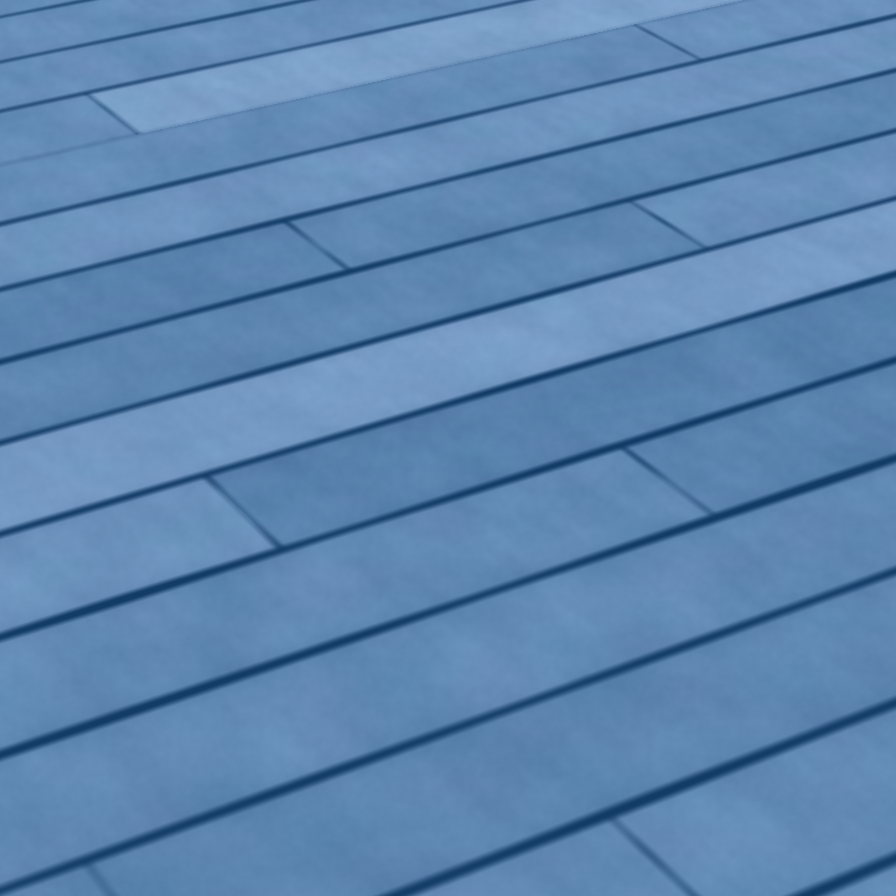
A Shadertoy shader for this texture:

```glsl
#define VANISH_SEAM vec2(5.99, 2.143)  // where the long seams converge
#define VANISH_JOINT_X -1.5            // where the end joints converge
#define ROW_PITCH 0.0357
#define ROW_ORIGIN 0.7178
#define PLANK_LENGTH 1.185
#define JOINT_START 1.005
#define JOINT_STAGGER 0.3033
#define SEAM_HALF_WIDTH 0.040
#define JOINT_HALF_WIDTH 0.0032
#define MOTTLE 0.036
#define GRAIN 0.012

const vec3 SHADE_COLOR = vec3(0.33, 0.495, 0.665);
const vec3 LIGHT_COLOR = vec3(0.47, 0.615, 0.775);
const vec3 SEAM_COLOR  = vec3(0.07, 0.23, 0.40);

// Lightness of the even and odd planks in each row, far to near
const int FIRST_ROW = -5;
const vec2 PLANK_TONE[15] = vec2[15](
    vec2(0.55), vec2(0.50), vec2(0.55), vec2(0.50, 1.12), vec2(0.45, 0.60),
    vec2(0.70), vec2(0.30, 0.15), vec2(0.60, 0.25), vec2(0.95), vec2(0.65, 0.12),
    vec2(0.35, 0.15), vec2(0.35), vec2(0.25), vec2(0.40), vec2(0.30));

vec2 gradientAt(vec2 cell) {
    float angle = 6.2832 * fract(sin(dot(cell, vec2(127.1, 311.7))) * 43758.5);
    return vec2(cos(angle), sin(angle));
}

float gradientNoise(vec2 p) {
    vec2 i = floor(p), f = p - i;
    vec2 w = f * f * f * (f * (f * 6.0 - 15.0) + 10.0);
    vec2 e = vec2(0.0, 1.0);
    float low  = mix(dot(gradientAt(i), f), dot(gradientAt(i + e.yx), f - e.yx), w.x);
    float high = mix(dot(gradientAt(i + e), f - e), dot(gradientAt(i + 1.0), f - 1.0), w.x);
    return mix(low, high, w.y);
}

float fbm(vec2 p) {
    float sum = 0.0, amplitude = 1.0;
    for (int octave = 0; octave < 4; octave++) {
        sum += amplitude * gradientNoise(p);
        p = p * 2.03 + 17.3;
        amplitude *= 0.5;
    }
    return sum;
}

// 1 inside a soft line, 0 outside
float softLine(float dist, float halfWidth, float softness) {
    return 1.0 - smoothstep(halfWidth - softness, halfWidth + softness, dist);
}

void mainImage(out vec4 fragColor, in vec2 fragCoord) {
    vec2 uv = fragCoord / iResolution.xy;

    // Deck plane: "across" counts rows, "along" runs down the planks
    float depth = VANISH_SEAM.y - uv.y;
    float across = (ROW_ORIGIN - (1.0 - uv.x / VANISH_SEAM.x) / depth) / ROW_PITCH;
    float along = (uv.x - VANISH_JOINT_X) / depth;
    float acrossPixel = fwidth(across), alongPixel = fwidth(along);

    // Staggered planks; the far rows are shifted back by one step
    float row = floor(across);
    float start = JOINT_START + JOINT_STAGGER * (row - (row < -1.5 ? 1.0 : 0.0));
    float plank = (along - start) / PLANK_LENGTH;
    float plankId = floor(plank);
    vec2 tones = PLANK_TONE[clamp(int(row) - FIRST_ROW, 0, 14)];
    float tone = mod(plankId, 2.0) < 0.5 ? tones.x : tones.y;
    vec3 color = mix(SHADE_COLOR, LIGHT_COLOR, tone);

    // Weathering: broad blotches, cross streaks, slight tint and fine grain
    vec2 board = vec2(along, across) + vec2(3.7, 0.0) * row;
    float blotch = fbm(board * vec2(12.0, 1.3));
    float streak = gradientNoise(board * vec2(55.0, 1.6));
    float tint = gradientNoise(board * vec2(16.0, 2.1) + 41.0);
    color += MOTTLE * (blotch + 0.45 * streak);
    color += 0.018 * tint * vec3(1.0, -0.3, 0.2);
    color += GRAIN * fbm(uv * 85.0);

    // End joints, unevenly worn
    float jointDist = abs(plank - round(plank)) * PLANK_LENGTH;
    float joint = softLine(jointDist, JOINT_HALF_WIDTH, 0.0026 + 0.5 * alongPixel);
    float jointWear = 0.48 + 0.5 * gradientNoise(vec2(across * 2.3, row * 5.1));
    color = mix(color, SEAM_COLOR, joint * clamp(jointWear, 0.15, 0.8));

    // Long seams: dark core with a faint halo; one seam is nearly closed
    float seam = round(across);
    float seamDist = abs(across - seam);
    float seamWear = gradientNoise(vec2(along * 5.0, seam * 3.7 + 0.4));
    float width = SEAM_HALF_WIDTH * (1.0 + 0.35 * seamWear);
    float strength = mix(0.72, 0.98, smoothstep(-3.0, 5.0, across)) + 0.15 * seamWear;
    strength *= 1.0 - 0.78 * exp(-4.0 * (seam + 1.0) * (seam + 1.0));
    float core = softLine(seamDist, width, 0.032 + 0.5 * acrossPixel);
    float halo = 0.16 * exp(-seamDist / 0.07);
    color = mix(color, SEAM_COLOR, clamp(strength * max(core, halo), 0.0, 1.0));

    fragColor = vec4(clamp(color, 0.0, 1.0), 1.0);
}
```
